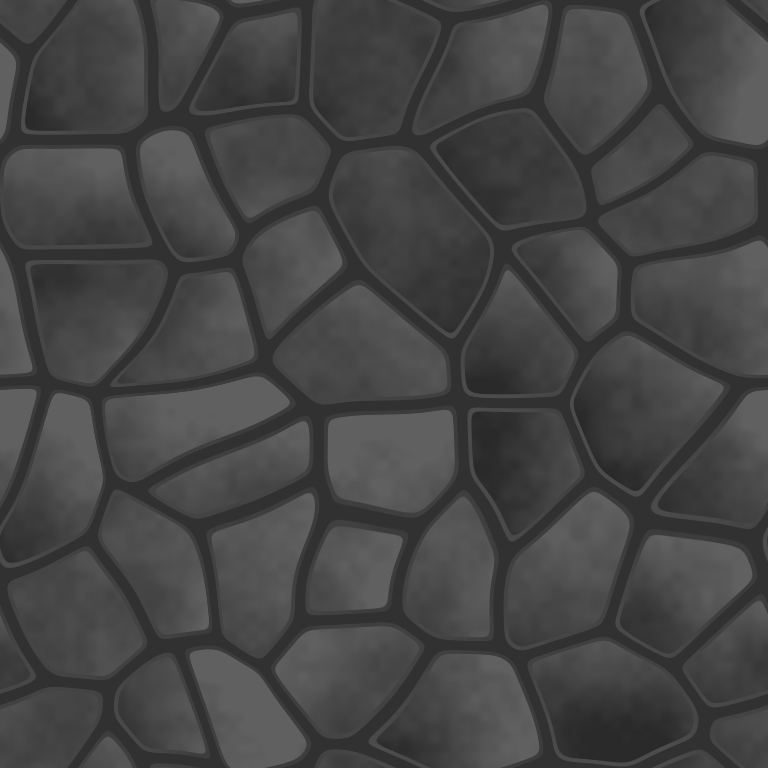
Reproduce this texture procedurally as a Shadertoy shader.

```glsl
// Seamless dark grey crazy paving: rounded stones with thin rims and flat joints.

const vec2 GRID = vec2(7.0, 6.0);  // stones per side
const float JITTER = 0.94;         // irregularity of the stone layout
const float WARP_REPEATS = 5.0;    // bends per side in the joints
const float WARP_AMOUNT = 0.031;   // bend size
const float JOINT_HALF = 0.0066;   // half joint width
const float RIM_WIDTH = 0.0050;
const float ROUNDING = 0.0046;     // corner rounding
const float JOINT_GREY = 0.193;
const float RIM_GREY = 0.262;
const float STONE_GREY = 0.284;
const float STONE_SPREAD = 0.10;   // tone difference between stones
const float SLOPE_SHADE = 0.85;    // light to dark across one stone
const float CLOUD_SHADE = 0.14;    // broad stains
const float MOTTLE_SHADE = 0.058;  // fine stains
const vec2 LIGHT_DIR = vec2(0.45, 0.5);

vec2 hash2(vec2 p, float seed) {
    vec3 q = fract(vec3(p.xyx + seed * 7.31) * vec3(0.1031, 0.1030, 0.0973));
    q += dot(q, q.yzx + 33.33);
    return fract((q.xx + q.yz) * q.zy);
}

// Value noise that wraps after a whole number of repeats
vec2 noise2(vec2 uv, float repeats, float seed) {
    vec2 p = uv * repeats;
    vec2 i = floor(p);
    vec2 f = p - i;
    f = f * f * f * (f * (f * 6.0 - 15.0) + 10.0);
    vec2 a = hash2(mod(i, repeats), seed);
    vec2 b = hash2(mod(i + vec2(1, 0), repeats), seed);
    vec2 c = hash2(mod(i + vec2(0, 1), repeats), seed);
    vec2 d = hash2(mod(i + vec2(1, 1), repeats), seed);
    return mix(mix(a, b, f.x), mix(c, d, f.x), f.y);
}

// Seed point of a stone in canvas units, placed inside its grid cell
vec2 stoneSeed(vec2 cell) {
    return (cell + 0.5 + JITTER * (hash2(mod(cell, GRID), 1.0) - 0.5)) / GRID;
}

// Nearest stone: returns its cell, and the rounded distance to its border
vec2 findStone(vec2 p, out float border) {
    vec2 base = floor(p * GRID);
    vec2 nearest = base;
    float best = 1e5;
    for (int y = -2; y <= 2; y++)
    for (int x = -2; x <= 2; x++) {
        vec2 cell = base + vec2(x, y);
        vec2 r = stoneSeed(cell) - p;
        if (dot(r, r) < best) {
            best = dot(r, r);
            nearest = cell;
        }
    }
    // Soft minimum over all edges rounds the corners
    vec2 home = stoneSeed(nearest) - p;
    float sum = 0.0;
    for (int y = -2; y <= 2; y++)
    for (int x = -2; x <= 2; x++) {
        if (x == 0 && y == 0) continue;
        vec2 r = stoneSeed(nearest + vec2(x, y)) - p;
        float edge = dot(0.5 * (home + r), normalize(r - home));
        sum += exp(-edge / ROUNDING);
    }
    border = -ROUNDING * log(max(sum, 1e-30));
    return nearest;
}

float stoneTone(vec2 uv, vec2 cell, vec2 offset) {
    vec2 id = mod(cell, GRID);
    vec2 slope = LIGHT_DIR + 1.4 * (hash2(id, 2.0) - 0.5);
    float tone = STONE_GREY + STONE_SPREAD * (hash2(id, 3.0).x - 0.5);
    tone += SLOPE_SHADE * dot(slope, offset);

    float clouds = 0.6 * noise2(uv, 6.0, 4.0).x + 0.4 * noise2(uv, 14.0, 5.0).x;
    float mottle = 0.55 * noise2(uv, 36.0, 6.0).x + 0.45 * noise2(uv, 76.0, 7.0).x;
    tone += CLOUD_SHADE * (clouds - 0.5) + MOTTLE_SHADE * (mottle - 0.5);
    return clamp(tone, 0.165, 0.375);
}

void mainImage(out vec4 fragColor, in vec2 fragCoord) {
    vec2 uv = fragCoord / iResolution.xy;

    // Bend the layout so the joints curve
    vec2 p = uv + WARP_AMOUNT * (2.0 * noise2(uv, WARP_REPEATS, 8.0) - 1.0);

    float dist;
    vec2 cell = findStone(p, dist);
    float soft = 0.6 / iResolution.y;

    // Joint, rim and stone face from the border inward
    float face = stoneTone(uv, cell, p - stoneSeed(cell));
    float rim = RIM_GREY + 0.3 * (STONE_GREY - face);
    float rimEdge = JOINT_HALF + RIM_WIDTH;
    float grey = mix(JOINT_GREY, rim, smoothstep(-soft, soft, dist - JOINT_HALF));
    grey = mix(grey, face, smoothstep(-soft, soft, dist - rimEdge));

    fragColor = vec4(vec3(grey), 1.0);
}
```
